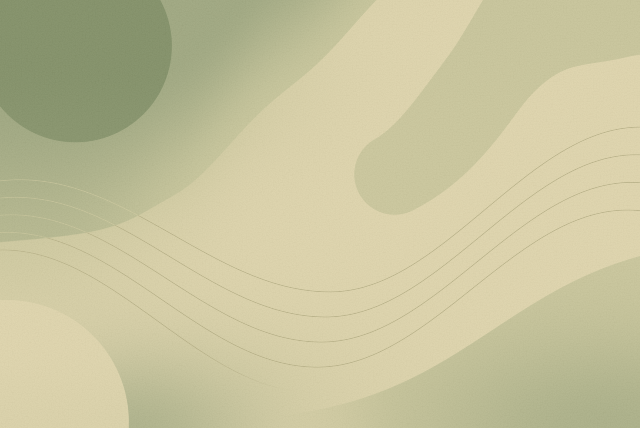
This background is drawn by a Shadertoy shader. Its source:

```glsl
const vec3 CREAM = vec3(0.864, 0.826, 0.678);
const vec3 SAND  = vec3(0.790, 0.775, 0.618);
const vec3 SAGE  = vec3(0.630, 0.660, 0.515);
const vec3 MOSS  = vec3(0.525, 0.575, 0.425);
const vec3 OLIVE = vec3(0.680, 0.655, 0.495);
const float PI = 3.14159265;

// Antialiased coverage of a signed distance
float fill(float d, float px) {
    return 1.0 - smoothstep(-0.6 * px, 0.6 * px, d);
}

float glow(vec2 p, vec2 center, vec2 size) {
    vec2 q = (p - center) / size;
    return exp(-dot(q, q));
}

vec2 hash2(vec2 p) {
    vec2 q = vec2(dot(p, vec2(127.1, 311.7)), dot(p, vec2(269.5, 183.3)));
    return fract(sin(q) * 43758.5);
}

// Distance to the nearest scattered point
float cellular(vec2 p) {
    vec2 cell = floor(p);
    float nearest = 2.0;
    for (int j = -1; j <= 1; j++)
    for (int i = -1; i <= 1; i++) {
        vec2 c = cell + vec2(i, j);
        nearest = min(nearest, length(c + hash2(c) - p));
    }
    return nearest;
}

// Lower boundary of the upper left slope
float slopeEdge(float x) {
    float bend = 0.0586 * log(1.0 + exp((x - 0.322) / 0.0586));
    float sway = 1.0 - cos(2.0 * PI * (x - 0.605) / 0.293);
    return 0.434 + 0.08 * x + 0.89 * bend
         - 0.0078 * sway * smoothstep(0.30, 0.45, x);
}

// Upper boundary of the lower right hill
float hillEdge(float x) {
    return 0.230 + 0.225 * tanh((x - 1.152) / 0.342);
}

// Winding band swept by circles of growing radius
float bandDistance(vec2 p) {
    float d = 10.0;
    for (int i = 0; i < 72; i++) {
        float x = mix(0.922, 1.65, float(i) / 71.0);
        float y = 0.797 + 0.264 * tanh((x - 1.123) / 0.195);
        float radius = 0.094 + 0.010 * smoothstep(0.90, 1.10, x)
                     + 0.072 * smoothstep(1.13, 1.42, x);
        d = min(d, length(p - vec2(x, y)) - radius);
    }
    return d;
}

// Height of one contour line: a valley between two crests
float contour(float x, float i) {
    float offset = x - (0.771 - 0.01 * i);
    float rise = offset < 0.0 ? 0.262 + 0.0176 * i : 0.385 - 0.006 * i;
    return 0.318 - 0.0586 * i + rise * (0.5 - 0.5 * cos(PI * offset / 0.725));
}

float stroke(vec2 p, float i, float width, float px) {
    float y = contour(p.x, i);
    float tilt = (contour(p.x + 0.002, i) - y) / 0.002;
    float d = abs(p.y - y) / sqrt(1.0 + tilt * tilt);
    float drawn = max(width, 0.6 * px);
    return fill(d - 0.5 * drawn, px) * width / drawn;
}

void mainImage(out vec4 fragColor, in vec2 fragCoord) {
    float px = 1.0 / iResolution.y;
    vec2 p = fragCoord * px;

    // Cream ground with soft green shadows
    float depth = p.y - slopeEdge(p.x);
    float haze = mix(0.65, 0.15, smoothstep(0.65, 0.95, p.y));
    vec3 color = CREAM;
    color = mix(color, SAND, haze * exp(-max(-depth, 0.0) / 0.12));
    color = mix(color, SAND, 0.50 * glow(p, vec2(0.0, 0.40), vec2(0.25, 0.16)));
    color = mix(color, SAND, 0.40 * glow(p, vec2(0.50, 0.06), vec2(0.45, 0.22)));
    color = mix(color, SAGE, 0.74 * glow(p, vec2(0.30, -0.02), vec2(0.28, 0.18)));

    // Upper left slope and its dark disc
    vec3 rimColor = mix(vec3(0.715, 0.722, 0.570), vec3(0.778, 0.770, 0.612), smoothstep(0.10, 0.50, p.x));
    vec3 slopeColor = mix(rimColor, SAGE, smoothstep(-0.03, 0.32, depth));
    float slopeMask = fill(depth * -0.75, px);
    color = mix(color, slopeColor, slopeMask);
    vec3 discColor = mix(MOSS, SAGE, 0.15 * smoothstep(0.85, 0.66, p.y));
    color = mix(color, discColor, fill(length(p - vec2(0.176, 0.893)) - 0.2255, px));

    // Winding band
    vec3 bandColor = mix(SAND, SAGE, 0.06 * smoothstep(0.6, 1.0, p.y));
    color = mix(color, bandColor, fill(bandDistance(p), px));

    // Lower right hill, fading out to the left
    float hill = hillEdge(p.x) - p.y;
    vec3 hillColor = mix(SAND, SAGE, 0.72 * glow(p, vec2(1.42, 0.0), vec2(0.42, 0.21)));
    float hillMask = fill(-hill * 0.85, px) * smoothstep(0.60, 0.95, p.x);
    color = mix(color, hillColor, hillMask);

    // Pale disc in the lower left corner
    vec3 paleColor = mix(CREAM, SAND, 0.20 * smoothstep(0.2, 0.0, p.y));
    color = mix(color, paleColor, fill(length(p - vec2(0.016, 0.014)) - 0.285, px));

    // Contour lines, light over the slope and olive elsewhere
    vec3 lineColor = mix(OLIVE, vec3(0.81, 0.79, 0.63), slopeMask);
    for (int i = 0; i < 5; i++) {
        float fade = i < 4 ? 1.0 : 1.0 - smoothstep(0.40, 0.72, p.x);
        fade *= mix(0.65, 0.80, smoothstep(0.0, 0.4, p.x));
        color = mix(color, lineColor, fade * stroke(p, float(i), 0.0015, px));
    }

    // Paper grain
    color += 0.024 * (0.45 - cellular(p * 300.0));
    fragColor = vec4(color, 1.0);
}
```
